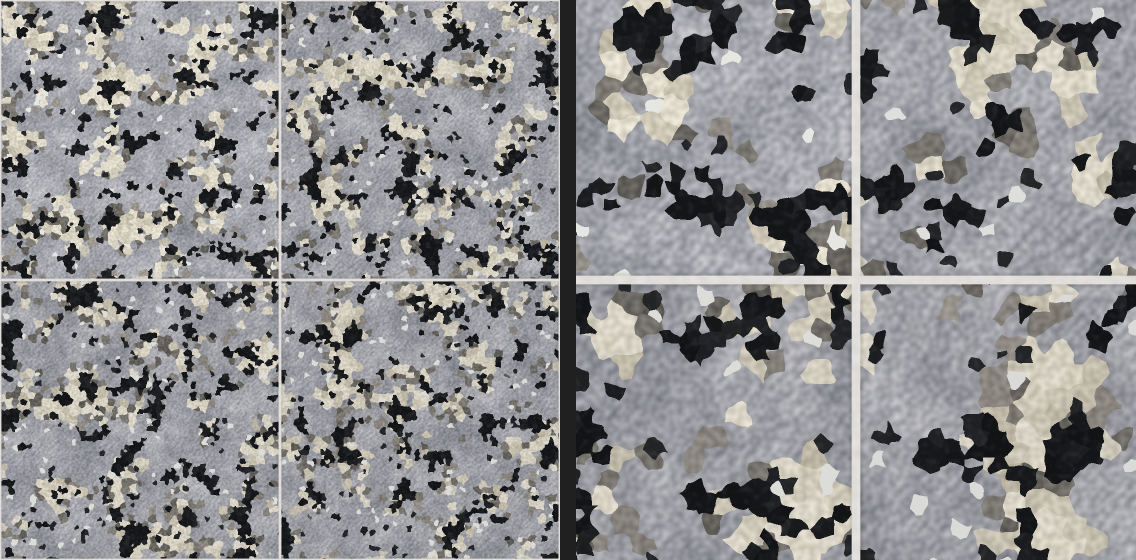
Left, the full canvas; right, a detail of the centre.
Give the GLSL for this texture, as a WebGL 1 fragment shader.

```glsl
precision highp float;
// Polished granite slabs, two across and two down, with thin pale grout.
// Two Voronoi grain layers sample gradient noise at each grain's centre to
// choose its mineral: blue-grey feldspar, cream, taupe quartz or black mica.
uniform vec2 u_resolution;

const float TILES = 2.0;            // slabs along each side
const float GROUT_HALF = 0.0026;    // half width of a joint
const float GRAIN_SCALE = 78.0;     // cream and taupe grains per canvas side
const float FLAKE_SCALE = 125.0;    // mica flakes per canvas side
const float CREAM_LEVEL = 0.27;     // higher means fewer cream grains
const float TAUPE_LEVEL = 0.21;     // higher means fewer taupe grains
const float MICA_LEVEL = 0.28;      // higher means less black
const float SLAB_VARIATION = 0.035; // brightness change between slabs

const vec3 FELDSPAR_DARK = vec3(0.49, 0.50, 0.53);
const vec3 FELDSPAR_LIGHT = vec3(0.74, 0.74, 0.76);
const vec3 CREAM = vec3(0.87, 0.85, 0.79);
const vec3 SAND = vec3(0.74, 0.71, 0.64);
const vec3 TAUPE_DARK = vec3(0.37, 0.36, 0.34);
const vec3 TAUPE_LIGHT = vec3(0.61, 0.59, 0.56);
const vec3 MICA = vec3(0.07, 0.075, 0.085);
const vec3 FLECK = vec3(0.88, 0.88, 0.87);
const vec3 GROUT = vec3(0.88, 0.87, 0.86);

vec2 hash2(vec2 p) {
  vec3 q = fract(p.xyx * vec3(0.1031, 0.1030, 0.0973));
  q += dot(q, q.yzx + 33.33);
  return fract((q.xx + q.yz) * q.zy);
}

float cornerSlope(vec2 cell, vec2 offset) {
  float angle = 6.2832 * hash2(cell).x;
  return dot(vec2(cos(angle), sin(angle)), offset);
}

// Gradient noise, about -0.7 to 0.7
float noise(vec2 p) {
  vec2 i = floor(p), f = fract(p);
  vec2 w = f * f * f * (f * (f * 6.0 - 15.0) + 10.0);
  vec2 e = vec2(1.0, 0.0);
  float low = mix(cornerSlope(i, f), cornerSlope(i + e, f - e), w.x);
  float high = mix(cornerSlope(i + e.yx, f - e.yx), cornerSlope(i + 1.0, f - 1.0), w.x);
  return mix(low, high, w.y);
}

// Nearest grain: centre in xy, two random values in zw
vec4 nearestGrain(vec2 p, float scale) {
  p *= scale;
  vec2 base = floor(p);
  vec4 grain = vec4(0.0);
  float best = 9.0;
  for (int y = -1; y <= 1; y++) {
    for (int x = -1; x <= 1; x++) {
      vec2 cell = base + vec2(float(x), float(y));
      vec2 centre = cell + 0.1 + 0.8 * hash2(cell);
      vec2 random = hash2(cell + 57.0);
      float d = length(p - centre) - 0.25 * random.x;
      if (d < best) {
        best = d;
        grain = vec4(centre / scale, random);
      }
    }
  }
  return grain;
}

// Small-grained areas between the large feldspar crystals
float matrixField(vec2 p) {
  return noise(p * 12.0) + 0.5 * noise(p * 29.0 + 4.7);
}

vec3 granite(vec2 p) {
  // Roughen the grain outlines
  vec2 q = p + 0.004 * vec2(noise(p * 110.0), noise(p * 110.0 + 31.3));
  float rough = noise(p * 230.0);

  // Feldspar with cloudy tone and slanting cleavage streaks
  vec2 slant = vec2(p.x + p.y, p.y - p.x);
  float streak = noise(slant * vec2(55.0, 170.0));
  float tone = 0.55 + 0.55 * noise(p * 14.0 + 8.1) + 0.3 * noise(p * 48.0)
             + 0.4 * streak;
  vec3 colour = mix(FELDSPAR_DARK, FELDSPAR_LIGHT, clamp(tone, 0.0, 1.0));

  // Cream and taupe grains
  vec4 grain = nearestGrain(q, GRAIN_SCALE);
  float crowd = matrixField(grain.xy);
  if (crowd + 0.5 * (grain.z - 0.5) > CREAM_LEVEL) {
    colour = mix(CREAM, SAND, grain.w * grain.w);
  } else if (crowd + 0.6 * (grain.w - 0.5) > TAUPE_LEVEL) {
    colour = mix(TAUPE_DARK, TAUPE_LIGHT, grain.z);
  }
  colour += 0.13 * rough;

  // Clumped black mica, with stray flakes and pale flecks
  vec4 flake = nearestGrain(q + 3.7, FLAKE_SCALE);
  vec2 c = flake.xy;
  float clump = 0.9 * noise(c * 19.0) + 0.5 * noise(c * 46.0)
              + 0.25 * matrixField(c - 3.7) + 0.25 * (flake.z - 0.5);
  if (clump > MICA_LEVEL || flake.w > 0.982) {
    colour = MICA + 0.07 * flake.w * flake.w + 0.09 * max(rough, 0.0);
  } else if (flake.w < 0.018) {
    colour = FLECK;
  }
  return colour;
}

void main() {
  vec2 uv = gl_FragCoord.xy / u_resolution;
  vec2 pixel = 1.0 / u_resolution;
  vec2 slab = floor(uv * TILES);
  vec2 slabSeed = hash2(slab + 11.0);

  // Average four samples to smooth the grain edges
  vec3 colour = vec3(0.0);
  for (int k = 0; k < 4; k++) {
    vec2 jitter = vec2(mod(float(k), 2.0), floor(float(k) * 0.5)) * 0.5 - 0.25;
    colour += 0.25 * granite(uv + jitter * pixel + 9.0 * slabSeed + 2.0 * slab);
  }
  colour *= 1.0 + SLAB_VARIATION * (2.0 * slabSeed.x - 1.0);

  // Joints, with a faint shade along the slab edges
  vec2 fromJoint = abs(fract(uv * TILES + 0.5) - 0.5) / TILES;
  float d = min(fromJoint.x, fromJoint.y) - GROUT_HALF;
  float blur = 0.6 * max(pixel.x, pixel.y);
  colour *= 0.9 + 0.1 * smoothstep(0.0, 0.003, d);
  vec3 joint = GROUT + 0.04 * noise(uv * 160.0);
  colour = mix(joint, colour, smoothstep(-blur, blur, d));
  gl_FragColor = vec4(colour, 1.0);
}
```
